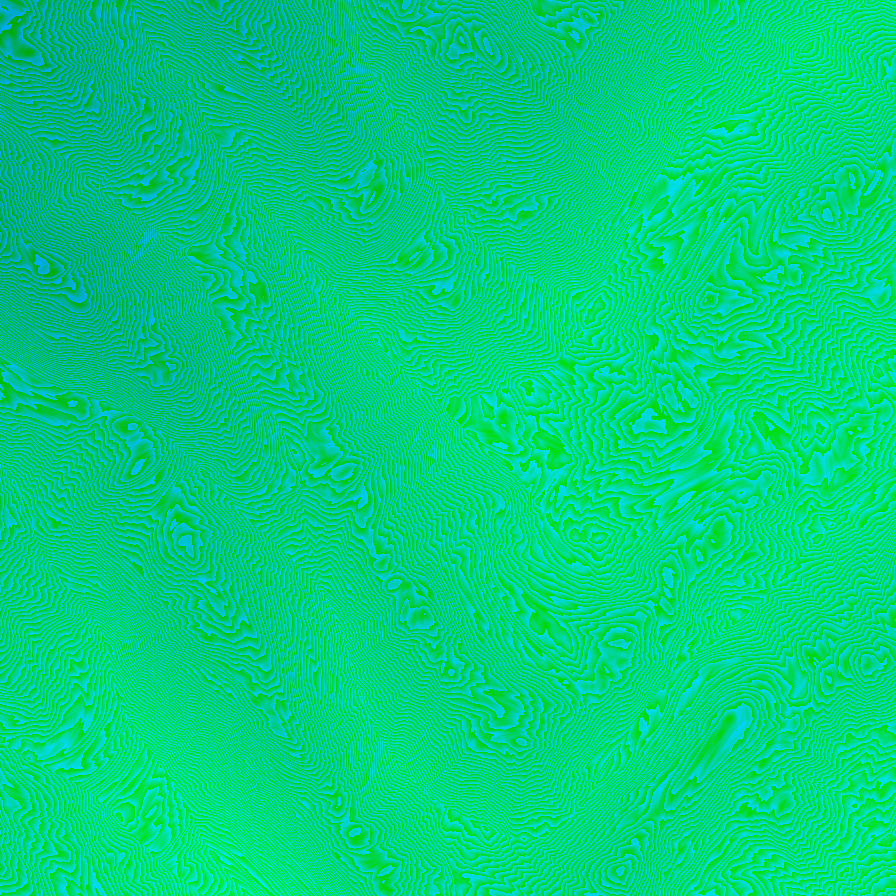
A WebGL 1 fragment shader for this texture:

```glsl
precision highp float;

uniform vec2 u_resolution;

const float BASE_GREEN = 0.872;      // green at mean terrain height
const float GREEN_PER_LEVEL = 0.0023;
const float STEEP_RELIEF = 88.0;     // valley depth on the left, in levels
const float GENTLE_RELIEF = 54.0;    // valley depth on the right
const float MEAN_DISTANCE = 0.36;    // centres the valley profile on zero
const float CORNER_DROP = 76.0;      // descent towards the upper left
const vec2 CELL_DENSITY = vec2(2.4, 2.2);
const float CELL_JITTER = 0.75;
const float ALONG_WEIGHT = 0.45;     // below 1 stretches valleys lengthwise
const float FLOOR_ROUNDING = 0.008;
const float BEND_X = 0.62;           // where the valleys change direction
const float BEND_SLOPE = 1.15;
const float ROUGH_FREQUENCY = 25.0;
const float ROUGH_HEIGHT = 3.0;
const float ROUGH_GAIN = 0.5;
const float EDGE_WIDTH = 0.3;        // smoothing of band edges, in pixels

vec2 hash2(vec2 cell) {
    vec2 k = vec2(dot(cell, vec2(127.1, 311.7)), dot(cell, vec2(269.5, 183.3)));
    return fract(sin(k) * 43758.5453);
}

// Stretched cellular distance: rounded valley floors, creased ridges
float valleys(vec2 p) {
    vec2 cell = floor(p);
    vec2 local = p - cell;
    float nearest = 9.0;
    for (int j = -1; j <= 1; j++) {
        for (int i = -2; i <= 2; i++) {
            vec2 offset = vec2(float(i), float(j));
            vec2 seed = 0.5 + CELL_JITTER * (hash2(cell + offset) - 0.5);
            vec2 d = (offset + seed - local) * vec2(ALONG_WEIGHT, 1.0);
            nearest = min(nearest, dot(d, d));
        }
    }
    return sqrt(nearest + FLOOR_ROUNDING);
}

// Layered, rotated sines, each layer bent by the one before
float roughness(vec2 p) {
    mat2 turn = mat2(0.8, 0.6, -0.6, 0.8) * 1.8;
    vec2 q = p * ROUGH_FREQUENCY;
    float amplitude = ROUGH_HEIGHT;
    float sum = 0.0;
    for (int i = 0; i < 6; i++) {
        q += 0.7 * sin(q.yx * 0.83 + float(i) * 1.7);
        sum += amplitude * sin(q.x) * sin(q.y + 0.6);
        q = turn * q + 2.3;
        amplitude *= ROUGH_GAIN;
    }
    return sum;
}

// Terrain height above the mean, in contour levels
float terrain(vec2 p) {
    vec2 w = p + 0.025 * sin(p.yx * vec2(9.0, 11.0) + vec2(0.5, 2.1));
    w += 0.006 * sin(w.yx * vec2(33.0, 29.0) + 1.3);

    float side = w.x - BEND_X;
    float across = w.y - BEND_SLOPE * sqrt(side * side + 0.006);
    float relief = mix(STEEP_RELIEF, GENTLE_RELIEF, smoothstep(0.35, 0.95, p.x));
    float shape = relief * (valleys(vec2(w.x, across) * CELL_DENSITY) - MEAN_DISTANCE);

    float corner = 1.0 - smoothstep(0.0, 1.05, distance(p, vec2(0.0, 1.0)));
    return shape - CORNER_DROP * corner + roughness(p);
}

// Integral of the sawtooth fract(x), for box filtering
float sawIntegral(float x) {
    float f = fract(x);
    return 0.5 * (floor(x) + f * f);
}

void main() {
    float pixel = 1.0 / min(u_resolution.x, u_resolution.y);
    vec2 p = gl_FragCoord.xy * pixel;

    float height = terrain(p);
    vec2 slope = vec2(terrain(p + vec2(pixel, 0.0)),
                      terrain(p + vec2(0.0, pixel))) - height;

    // Coarse height in green, fine height as a filtered sawtooth in blue
    float width = clamp(length(slope) * EDGE_WIDTH, 0.02, 1.0);
    float rel = fract(height);
    float band = (sawIntegral(rel + 0.5 * width) - sawIntegral(rel - 0.5 * width)) / width;
    float green = BASE_GREEN + GREEN_PER_LEVEL * (height - band);
    gl_FragColor = vec4(0.0, clamp(green, 0.0, 1.0), band, 1.0);
}
```
